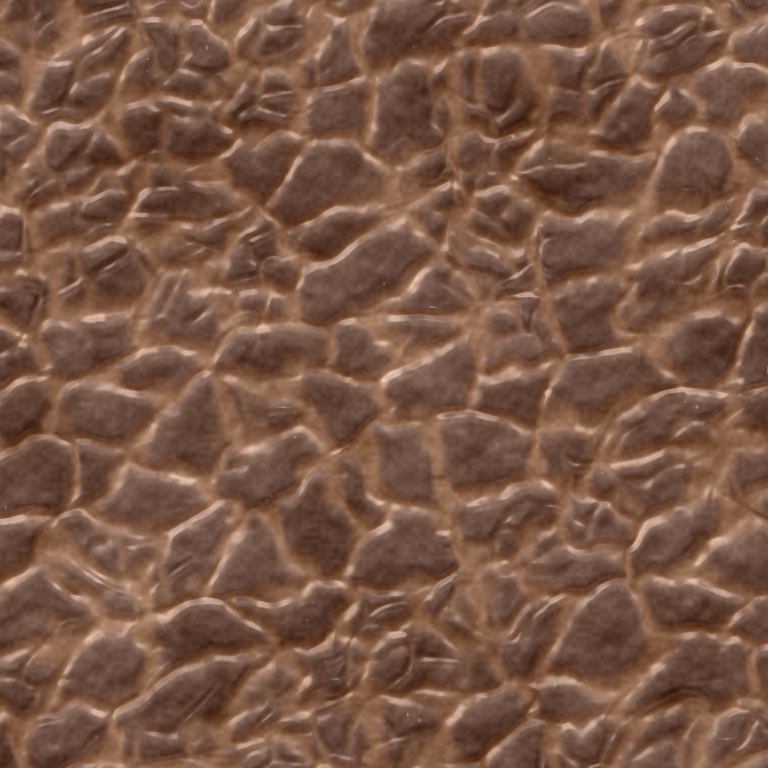
This texture is drawn by a Shadertoy shader. Its source:

```glsl
// Brown pebbled leather: dark raised grains, tan creases, light falling from above.

float hash(vec2 p) {
    return fract(sin(dot(p, vec2(127.1, 311.7))) * 43758.5453);
}

float noise(vec2 p) {
    vec2 i = floor(p), f = fract(p);
    f = f * f * (3.0 - 2.0 * f);
    return mix(mix(hash(i), hash(i + vec2(1, 0)), f.x),
               mix(hash(i + vec2(0, 1)), hash(i + vec2(1, 1)), f.x), f.y);
}

float fbm(vec2 p) {
    float sum = 0.0, amp = 0.5;
    for (int i = 0; i < 4; i++) {
        sum += amp * noise(p);
        p = mat2(1.6, 1.2, -1.2, 1.6) * p + 7.3;
        amp *= 0.5;
    }
    return sum;
}

// Gap between the two nearest cell centres: zero on the creases
float cellGap(vec2 p) {
    vec2 cell = floor(p), f = fract(p);
    float nearest = 8.0, second = 8.0;
    for (int y = -1; y <= 1; y++)
    for (int x = -1; x <= 1; x++) {
        vec2 offset = vec2(x, y), id = cell + offset;
        vec2 jitter = 0.5 + 0.8 * (vec2(hash(id), hash(id + 41.7)) - 0.5);
        float d = length(offset + jitter - f) - 0.22 * hash(id + 83.1);
        second = min(second, max(nearest, d));
        nearest = min(nearest, d);
    }
    return second - nearest;
}

// Relief of the hide: domed grains, some of them split, with fine bumps
float relief(vec2 p) {
    vec2 q = vec2(p.x, p.y - 0.17 * p.x) * vec2(9.2, 12.0);
    q += 0.55 * (vec2(noise(q * 0.9 + 3.0), noise(q * 0.9 + 29.0)) - 0.5);
    q += 0.26 * (vec2(noise(q * 3.2), noise(q * 3.2 + 17.0)) - 0.5);
    float gap = cellGap(q);
    float grain = 0.75 * smoothstep(0.02, 0.3, gap) + 0.25 * smoothstep(0.1, 0.7, gap);
    float split = smoothstep(0.0, 0.35, cellGap(q * 1.8 + 5.3));
    float splitDepth = 0.5 * smoothstep(0.4, 0.65, noise(q * 0.7 + 51.0));
    float height = grain * (1.0 - splitDepth * (1.0 - split)) + 0.15 * split * (1.0 - grain);
    height += 0.3 * (noise(p * 48.0) - 0.5) + 0.2 * (noise(p * 85.0) - 0.5);
    return height + 0.07 * (noise(p * 150.0) - 0.5);
}

void mainImage(out vec4 fragColor, in vec2 fragCoord) {
    vec2 p = fragCoord / iResolution.y + 2.0;
    float height = relief(p);
    float slope = height - relief(p + vec2(-0.002, 0.006));
    float broadSlope = height - relief(p + vec2(-0.003, 0.014));

    // Worn tops are dark and cool, creases warm and pale
    vec3 crease = vec3(0.56, 0.395, 0.295);
    vec3 top = vec3(0.385, 0.268, 0.225);
    vec3 color = mix(crease, top, smoothstep(0.15, 0.9, height));
    color += 0.16 * (fbm(p * 7.0) - 0.45) + 0.1 * (noise(p * 24.0) - 0.5);

    // Shaded lower rims and broken gloss on the upper rims
    color += clamp(slope, -0.4, 0.4) * vec3(0.19, 0.185, 0.175);
    color += clamp(broadSlope, -0.6, 0.6) * vec3(0.14, 0.135, 0.125);
    float gloss = smoothstep(0.08, 0.45, slope) * smoothstep(0.2, 0.8, noise(p * 70.0 + 9.0));
    color += gloss * vec3(0.22, 0.22, 0.215);

    // Fine pores and a few glints
    color += 0.055 * (noise(p * 190.0) - 0.5);
    float glint = smoothstep(0.9, 1.0, noise(p * 130.0 + 31.0)) * smoothstep(0.55, 0.8, noise(p * 11.0));
    color += 0.25 * glint * smoothstep(0.3, 0.7, height);

    fragColor = vec4(clamp(color, 0.0, 1.0), 1.0);
}
```
